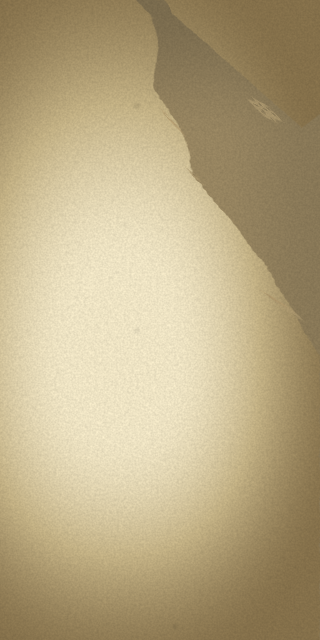
This texture is drawn by a Shadertoy shader. Its source:

```glsl
// Aged paper lit by a soft tall glow, with a torn olive-brown patch at upper right.
// The glow is a lopsided ellipse; the tear is a piecewise edge roughened by noise.
// Opposed layers of cellular noise give the grain, thin streaks give the scuffs.
#define GLOW_CENTER vec2(0.38, 1.13)
#define GLOW_DARK vec3(0.518, 0.438, 0.290)
#define GLOW_MID vec3(0.760, 0.690, 0.515)
#define GLOW_LIGHT vec3(0.932, 0.890, 0.765)
#define PATCH_COLOR vec3(0.580, 0.510, 0.370)
#define SCUFF_COLOR vec3(0.670, 0.590, 0.430)
#define CREASE_COLOR vec3(0.680, 0.580, 0.410)
#define GRAIN_AMOUNT 0.062
#define GRAIN_CELLS 128.0
#define EDGE_ROUGHNESS 0.0020

const int KNOTS = 11;
// Left border of the patch: depth from the top, then horizontal position.
const vec2 TEAR[KNOTS] = vec2[KNOTS](
    vec2(0.0, 0.424), vec2(0.047, 0.469), vec2(0.117, 0.495), vec2(0.28, 0.479),
    vec2(0.378, 0.552), vec2(0.48, 0.594), vec2(0.547, 0.600), vec2(0.682, 0.716),
    vec2(0.828, 0.828), vec2(0.964, 0.911), vec2(1.12, 1.0));

vec2 hash2(vec2 cell) {
    vec3 h = fract(cell.xyx * vec3(0.1031, 0.1030, 0.0973));
    h += dot(h, h.yzx + 33.33);
    return fract((h.xx + h.yz) * h.zy);
}

// Distance to the nearest scattered point.
float cellular(vec2 p) {
    vec2 cell = floor(p), local = fract(p);
    float nearest = 2.0;
    for (int j = -1; j <= 1; j++)
        for (int i = -1; i <= 1; i++) {
            vec2 offset = vec2(i, j);
            nearest = min(nearest, length(offset + hash2(cell + offset) - local));
        }
    return nearest;
}

// Opposed layers balance dark pores against bright fibres.
float paperGrain(vec2 p) {
    vec2 turned = vec2(0.8 * p.x + 0.6 * p.y, 0.8 * p.y - 0.6 * p.x) + 7.0;
    float fine = cellular(p * GRAIN_CELLS) - cellular(turned * GRAIN_CELLS * 1.17);
    float coarse = cellular(turned * GRAIN_CELLS * 0.45) - cellular(p * GRAIN_CELLS * 0.52 + 31.0);
    return fine + 0.35 * coarse;
}

// Uneven ripple whose strength comes and goes.
float raggedness(float s) {
    float swell = 0.6 + 0.4 * sin(s * 23.0 + 0.7);
    return sin(s * 47.0) + swell * (0.7 * sin(s * 131.0 + 1.3) + 0.5 * sin(s * 293.0 + 2.1));
}

float tearPosition(float depth) {
    float x = TEAR[0].y;
    for (int i = 1; i < KNOTS; i++) {
        vec2 a = TEAR[i - 1], b = TEAR[i];
        x += (b.y - a.y) * clamp((depth - a.x) / (b.x - a.x), 0.0, 1.0);
    }
    return x + EDGE_ROUGHNESS * raggedness(depth);
}

vec3 glow(vec2 p) {
    vec2 q = p - GLOW_CENTER;
    vec2 radius = vec2(q.x < 0.0 ? 0.64 : 0.61, q.y < 0.0 ? 1.13 : 0.86);
    q = pow(abs(q) / radius, vec2(2.2));
    float t = smoothstep(0.24, 1.18, pow(q.x + q.y, 1.0 / 2.2));
    vec3 outer = mix(GLOW_MID, GLOW_DARK, clamp(t * 2.0 - 1.0, 0.0, 1.0));
    return mix(GLOW_LIGHT, outer, clamp(t * 2.0, 0.0, 1.0));
}

// Slanted streak with wavering ends and sides.
float scuff(vec2 p, vec2 center, vec2 size, float angle, float aa) {
    vec2 q = p - center;
    float c = cos(angle), s = sin(angle);
    q = vec2(c * q.x + s * q.y, c * q.y - s * q.x);
    q.x += 0.010 * sin(q.y * 400.0);
    q.y += 0.0012 * raggedness(q.x + center.y);
    float d = (length(q / size) - 1.0) * size.y;
    float fibre = smoothstep(0.10, 0.35, cellular(q * vec2(28.0, 110.0) + center * 90.0));
    return (1.0 - smoothstep(-aa, aa, d)) * fibre;
}

float speck(vec2 p, vec2 center, float radius) {
    return 1.0 - smoothstep(0.3, 1.3, length(p - center) / radius);
}

void mainImage(out vec4 fragColor, in vec2 fragCoord) {
    // Widths of the canvas: x to the right, y down from the top edge.
    vec2 uv = fragCoord / iResolution.xy;
    vec2 p = vec2(uv.x, 2.0 * (1.0 - uv.y));
    float aa = 0.9 / iResolution.x;
    vec3 color = glow(p);

    // Torn patch, bounded above by two straight cuts and a small notch.
    float topCut = min(0.88 * (p.x - 0.49), 0.398 - 0.73 * (p.x - 0.943));
    topCut += 0.4 * EDGE_ROUGHNESS * raggedness(p.x);
    topCut -= 0.018 * smoothstep(0.49, 0.51, p.x) * (1.0 - smoothstep(0.525, 0.54, p.x));
    float inside = min((p.x - tearPosition(p.y)) * 0.8, (p.y - topCut) * 0.75);
    inside += 0.003 * (cellular(p * 75.0) - 0.45);
    vec3 patchTone = PATCH_COLOR * mix(0.82, 1.02, smoothstep(0.0, 0.45, p.y));
    patchTone *= 1.0 - 0.10 * smoothstep(0.65, 1.0, p.x);
    color = mix(color, patchTone, smoothstep(-aa, aa, inside));

    // Scuffs on and beside the tear.
    float worn = scuff(p, vec2(0.828, 0.345), vec2(0.056, 0.015), 0.62, aa);
    worn = max(worn, scuff(p, vec2(0.893, 0.962), vec2(0.058, 0.007), 0.66, aa));
    worn = max(worn, scuff(p, vec2(0.606, 0.548), vec2(0.025, 0.004), 0.85, aa));
    color = mix(color, SCUFF_COLOR, 0.8 * worn);
    float crease = scuff(p, vec2(0.540, 0.382), vec2(0.045, 0.0035), 0.85, aa);
    crease = max(crease, scuff(p, vec2(0.862, 0.938), vec2(0.040, 0.0030), 0.62, aa));
    color = mix(color, CREASE_COLOR, 0.7 * crease);

    // Small stains.
    float stain = speck(p, vec2(0.428, 0.331), 0.012) + 0.6 * speck(p, vec2(0.430, 1.034), 0.012)
                + speck(p, vec2(0.547, 1.958), 0.010);
    color *= 1.0 - 0.08 * stain;

    // Paper grain.
    color *= 1.0 - GRAIN_AMOUNT * paperGrain(p);
    fragColor = vec4(clamp(color, 0.0, 1.0), 1.0);
}
```
